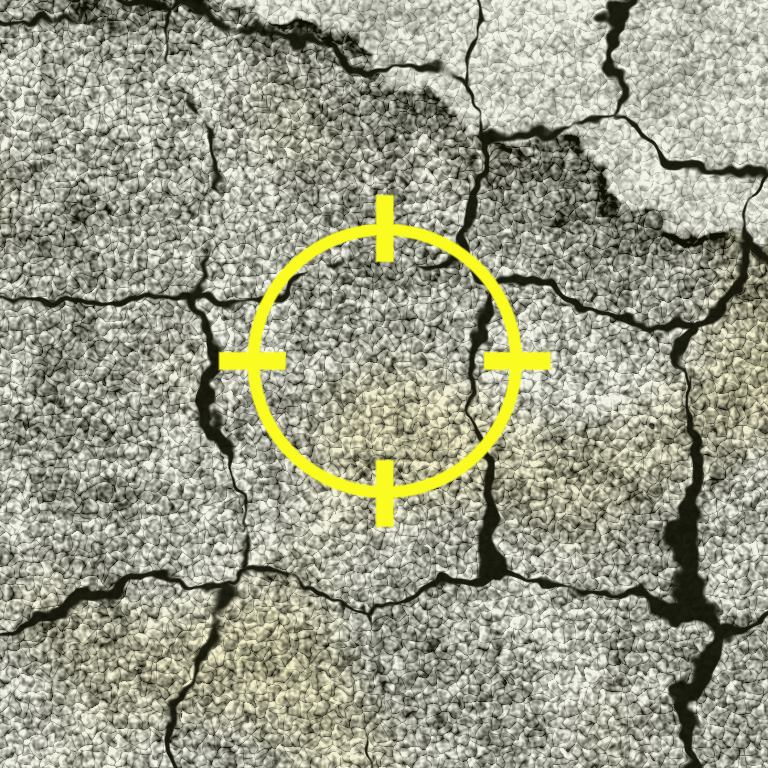
A WebGL 1 fragment shader for this texture:

```glsl
precision highp float;
uniform vec2 u_resolution;

vec2 hash2(vec2 p) {
  p = vec2(dot(p, vec2(127.1, 311.7)), dot(p, vec2(269.5, 183.3)));
  return fract(sin(p) * 43758.545);
}

float cornerSlope(vec2 cell, vec2 offset) {
  float angle = 6.2832 * hash2(cell).x;
  return dot(vec2(cos(angle), sin(angle)), offset);
}

// Gradient noise, roughly -0.7 to 0.7
float noise(vec2 p) {
  vec2 i = floor(p), f = fract(p);
  vec2 u = f * f * f * (f * (f * 6.0 - 15.0) + 10.0);
  vec2 e = vec2(1.0, 0.0);
  float low = mix(cornerSlope(i, f), cornerSlope(i + e, f - e), u.x);
  float high = mix(cornerSlope(i + e.yx, f - e.yx), cornerSlope(i + 1.0, f - 1.0), u.x);
  return mix(low, high, u.y);
}

vec2 noise2(vec2 p) {
  return vec2(noise(p), noise(p + 37.4));
}

// Offset from the nearest cell centre, and gap to the second nearest
vec3 cells(vec2 p) {
  vec2 base = floor(p), nearestOffset = vec2(0.0);
  float first = 8.0, second = 8.0;
  for (int y = -1; y <= 1; y++) {
    for (int x = -1; x <= 1; x++) {
      vec2 cell = base + vec2(float(x), float(y));
      vec2 offset = p - cell - 0.1 - 0.8 * hash2(cell);
      float d = length(offset);
      if (d < first) {
        second = first;
        first = d;
        nearestOffset = offset;
      } else {
        second = min(second, d);
      }
    }
  }
  return vec3(nearestOffset, second - first);
}

// Lumpy soil lit from above, with dark gaps between the crumbs
float soilTone(vec2 p) {
  vec3 crumb = cells(p * 72.0 + 0.9 * noise2(p * 60.0));
  float tone = 0.70 + 0.26 * dot(crumb.xy, vec2(-0.5, 0.85));
  tone -= 0.22 * (1.0 - smoothstep(0.0, 0.26, crumb.z));
  tone += 0.42 * noise(p * 95.0) + 0.36 * noise(p * 185.0 + 9.0);
  tone += 0.24 * noise(p * 24.0) + 0.20 * noise(p * 5.0 + 3.0);
  return tone - 0.16 * smoothstep(0.28, 0.55, noise(p * 9.0 + 21.0));
}

// Branching cracks that swell and fade along their length
float crackMask(vec2 p) {
  vec2 q = p + 0.06 * noise2(p * 6.0) + 0.022 * noise2(p * 21.0) + 0.008 * noise2(p * 60.0);
  float gap = cells(q * 3.1 + 5.3).z;
  float width = 0.028 + 0.06 * noise(p * 5.0 + 12.0) + 0.025 * noise(p * 30.0);
  return (1.0 - smoothstep(width - 0.014, width + 0.014, gap)) * smoothstep(0.0, 0.016, width);
}

// Signed height above the ragged rim of the pale crust
float crustHeight(vec2 p) {
  float rim = 1.11 - 0.43 * p.x;
  return p.y - rim + 0.12 * noise(p * 5.0 + 7.0) + 0.05 * noise(p * 17.0) + 0.02 * noise(p * 48.0);
}

float box(vec2 p, vec2 halfSize) {
  vec2 d = abs(p) - halfSize;
  return max(d.x, d.y);
}

// Ring with four ticks across it
float reticle(vec2 p) {
  float ring = abs(length(p) - 0.171) - 0.0078;
  vec2 a = abs(p);
  float ticks = min(box(a - vec2(0.1725, 0.0), vec2(0.0435, 0.0115)),
                    box(a - vec2(0.0, 0.1725), vec2(0.0115, 0.0435)));
  return min(ring, ticks);
}

void main() {
  vec2 p = gl_FragCoord.xy / u_resolution.y;
  float tone = soilTone(p);

  // Pale crust, its soft shadow and dark lip
  float height = crustHeight(p);
  float crust = smoothstep(-0.004, 0.014, height);
  float shadow = exp(min(height, 0.0) / 0.08) * (1.0 - crust);
  float lip = 1.0 - smoothstep(0.004, 0.014, abs(height + 0.008));
  tone = mix(tone - 0.24 * shadow, 0.36 + 0.68 * tone, crust);
  tone -= 0.45 * lip * smoothstep(-0.1, 0.25, noise(p * 11.0 + 4.0));

  tone = mix(tone, 0.07, 0.95 * crackMask(p));
  tone = clamp(tone, 0.06, 0.95);

  // Grey earth with faint warm stains
  vec3 color = vec3(tone, tone + 0.003, tone - 0.043);
  float stain = smoothstep(0.0, 0.5, noise(p * 3.5 + 15.0)) * (1.0 - crust);
  color *= mix(vec3(1.0), vec3(1.0, 0.98, 0.87), stain);

  float mark = 1.0 - smoothstep(-0.0018, 0.0018, reticle(p - vec2(0.501, 0.53)));
  color = mix(color, vec3(0.98, 0.99, 0.13), mark);
  gl_FragColor = vec4(color, 1.0);
}
```
